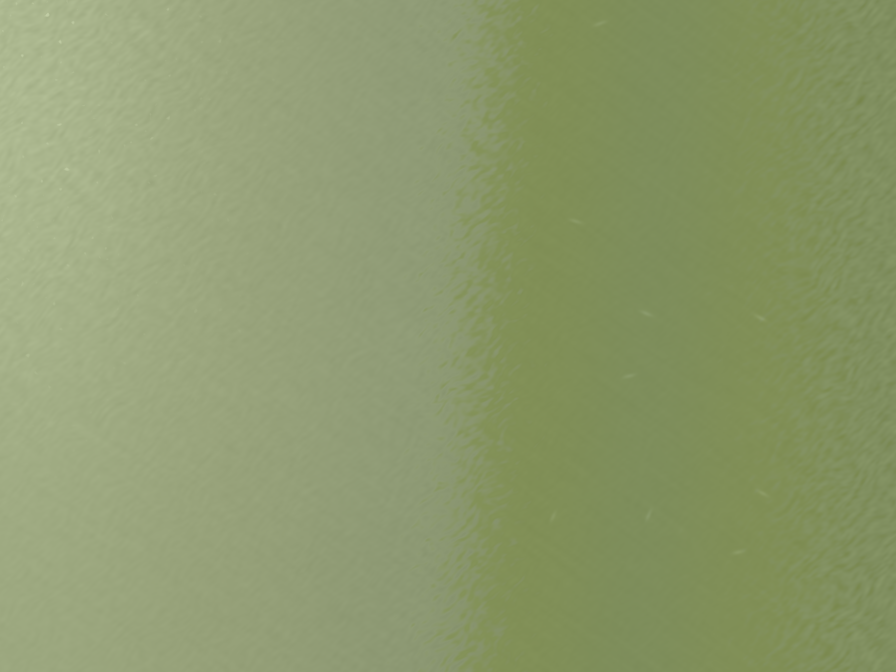
Reproduce this texture procedurally as a Shadertoy shader.

```glsl
// Sage green satin leather: a pale sheen breaking into olive along a rippled vertical edge.

vec2 hash2(vec2 cell) {
    vec3 q = fract(cell.xyx * vec3(0.1031, 0.1030, 0.0973));
    q += dot(q, q.yzx + 33.33);
    return fract((q.xx + q.yz) * q.zy);
}

// Gradient noise, roughly -0.7 to 0.7
float cornerSlope(vec2 cell, vec2 offset) {
    return dot(hash2(cell) * 2.0 - 1.0, offset);
}

float gradientNoise(vec2 p) {
    vec2 i = floor(p), f = fract(p);
    vec2 s = f * f * f * (f * (f * 6.0 - 15.0) + 10.0);
    vec2 e = vec2(0.0, 1.0);
    float low = mix(cornerSlope(i, f), cornerSlope(i + e.yx, f - e.yx), s.x);
    float high = mix(cornerSlope(i + e.xy, f - e.xy), cornerSlope(i + e.yy, f - e.yy), s.x);
    return mix(low, high, s.y);
}

// Noise stretched along a direction: density.x along it, density.y across it
float strokes(vec2 p, float angle, vec2 density) {
    vec2 dir = vec2(cos(angle), sin(angle));
    vec2 q = vec2(dot(p, dir), dot(p, vec2(-dir.y, dir.x)));
    return gradientNoise(q * density + 40.0);
}

// Fine wrinkles, bent slightly by a broad warp
float leatherGrain(vec2 p) {
    vec2 warp = vec2(gradientNoise(p * 17.0), gradientNoise(p * 17.0 + 70.0));
    vec2 q = p + warp * 0.012;
    return strokes(q, 0.80, vec2(45.0, 125.0)) + 0.5 * strokes(q, 0.40, vec2(85.0, 160.0));
}

vec3 paleSheen(vec2 uv) {
    vec3 color = mix(vec3(0.622, 0.668, 0.508), vec3(0.595, 0.637, 0.480), smoothstep(0.0, 0.30, uv.x));
    color = mix(color, vec3(0.558, 0.605, 0.460), smoothstep(0.22, 0.52, uv.x));
    vec2 fromGlow = (uv - vec2(-0.02, 0.86)) / vec2(0.22, 0.46);
    color += vec3(0.055, 0.056, 0.057) * exp(-dot(fromGlow, fromGlow));
    return color - 0.012 * smoothstep(0.5, 0.0, uv.y);
}

vec3 oliveBands(vec2 uv) {
    vec3 olive = vec3(0.505, 0.562, 0.336);
    vec3 cool = vec3(0.494, 0.556, 0.358);
    float center = (uv.x - 0.725 - 0.03 * (uv.y - 0.5)) / 0.085;
    return mix(olive, cool, exp(-center * center));
}

// Sparse short pale scratches, one candidate per grid cell
float scratches(vec2 p, float cellSize) {
    vec2 base = floor(p / cellSize);
    float mask = 0.0;
    for (int k = 0; k < 9; k++) {
        vec2 cell = base + vec2(k % 3, k / 3) - 1.0;
        vec2 r = hash2(cell + 11.0);
        vec2 d = p - (cell + r) * cellSize;
        float angle = r.y * 2.2 - 0.6;
        vec2 dir = vec2(cos(angle), sin(angle));
        float along = dot(d, dir) / 0.009;
        float across = dot(d, vec2(-dir.y, dir.x)) / 0.003;
        float present = step(0.68, hash2(cell + 53.0).x);
        mask += present * exp(-along * along - across * across);
    }
    return mask;
}

void mainImage(out vec4 fragColor, in vec2 fragCoord) {
    vec2 uv = fragCoord / iResolution.xy;
    vec2 p = fragCoord / iResolution.y;
    float grain = leatherGrain(p);

    // Main reflection edge, leaning right toward the top
    float edge = 0.530 + 0.020 * smoothstep(0.45, 1.0, uv.y) - 0.006 * smoothstep(0.4, 0.0, uv.y);
    float edgeOffset = uv.x - edge;
    float oliveMask = smoothstep(-0.046, 0.046, edgeOffset + grain * 0.095);

    // Fainter cool reflection entering at the right
    float rightEdge = 0.90 + 0.012 * sin(uv.y * 5.0);
    float rightMask = smoothstep(-0.07, 0.07, uv.x - rightEdge + grain * 0.15);
    vec3 olive = mix(oliveBands(uv), vec3(0.502, 0.560, 0.374), rightMask);
    vec3 color = mix(paleSheen(uv), olive, oliveMask);

    // Surface relief, strongest near the edge, the glow and the right side
    float nearEdge = exp(-pow(edgeOffset / 0.06, 2.0));
    float nearGlow = smoothstep(0.40, 0.0, uv.x) * smoothstep(0.1, 1.0, uv.y);
    float nearRight = smoothstep(0.82, 0.95, uv.x);
    float relief = 0.015 + 0.022 * nearEdge + 0.034 * nearGlow + 0.028 * nearRight;
    relief *= mix(1.0, 0.55, oliveMask * (1.0 - nearRight));
    color += relief * grain;
    color += 0.009 * strokes(p, -0.6, vec2(12.0, 110.0));
    color += 0.003 * gradientNoise(p * 9.0);

    // Tiny glints in the glow and scratches on the olive side
    float glint = smoothstep(0.36, 0.66, gradientNoise(p * 105.0)) * nearGlow;
    color += 0.10 * glint;
    float scratchZone = smoothstep(0.57, 0.63, uv.x) * smoothstep(0.98, 0.85, uv.x);
    color += vec3(0.045, 0.045, 0.060) * scratches(p, 0.13) * scratchZone;

    fragColor = vec4(clamp(color, 0.0, 1.0), 1.0);
}
```
